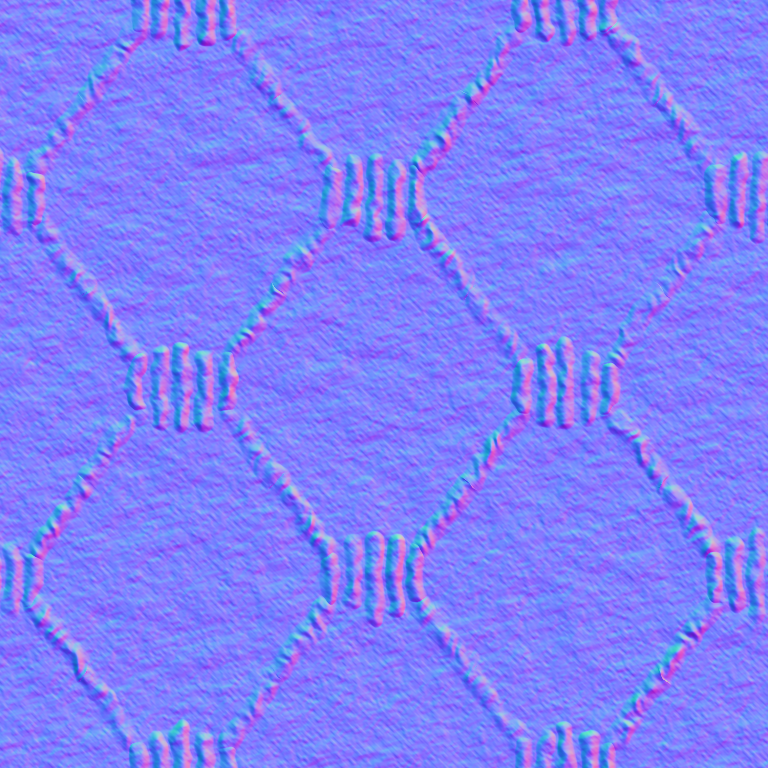
This texture map is drawn by a Shadertoy shader. Its source:

```glsl
// Normal map of felted cloth with a smocked diamond net: clusters of raised ribs
// joined by lumpy twisted cords. A height field is built from domes and noise,
// then its slope is packed into colour as a tangent-space normal (green is up).

#define PERIOD 0.5                        // lattice repeat, both axes
#define KNOT_ORIGIN vec2(0.237, 0.497)    // centre of one rib cluster
#define RIB_SPACING 0.0285
#define RIB_RADIUS 0.0125
#define RIB_HEIGHT 0.0076
#define CORD_START vec2(0.061, 0.036)     // cord end, relative to its knot
#define CORD_RADIUS 0.0165
#define CORD_HEIGHT 0.0085
#define FELT_STRENGTH 1.0
#define WOBBLE 0.008

float hash(vec2 p) {
    vec3 q = fract(p.xyx * 0.1031);
    q += dot(q, q.yzx + 33.33);
    return fract((q.x + q.y) * q.z);
}

float noise(vec2 p) {
    vec2 i = floor(p), f = p - i;
    f = f * f * f * (f * (f * 6.0 - 15.0) + 10.0);
    return mix(mix(hash(i), hash(i + vec2(1, 0)), f.x),
               mix(hash(i + vec2(0, 1)), hash(i + vec2(1, 1)), f.x), f.y);
}

// Rounded bump: 1 at the centre, fading smoothly to 0 at the radius.
float dome(float d, float radius) {
    float t = clamp(d / radius, 0.0, 1.0);
    return (1.0 - t * t) * (1.0 - t * t);
}

float segmentDistance(vec2 p, vec2 a, vec2 b) {
    vec2 ab = b - a;
    return length(p - a - ab * clamp(dot(p - a, ab) / dot(ab, ab), 0.0, 1.0));
}

// Matted fibres: soft slanted wrinkles, finer crumples and diagonal hairs.
float felt(vec2 uv) {
    vec2 slanted = mat2(0.97, -0.24, 0.24, 0.97) * uv + 7.0;
    float h = 0.0034 * noise(slanted * vec2(22, 38));
    h += 0.0018 * noise(slanted * vec2(65, 105) + 31.0);
    h += 0.0008 * noise(slanted * vec2(170, 230) + 57.0);
    vec2 diagonal = vec2(uv.x + uv.y, uv.x - uv.y) + 3.0;
    h += 0.0006 * noise(diagonal * vec2(210, 80));
    return h * FELT_STRENGTH;
}

// Five upright ribs, the middle one longest, each shifted a little.
float ribs(vec2 p, vec2 id) {
    float h = 0.0;
    for (int i = -2; i <= 2; i++) {
        float k = float(i);
        vec2 seed = id * 8.0 + vec2(k + 40.0, 90.0);
        vec2 shift = vec2(0.004, 0.014) * (vec2(hash(seed), hash(seed + 200.0)) - 0.5);
        float halfLength = 0.049 - 0.010 * abs(k) + 0.006 * (hash(seed + 400.0) - 0.5);
        vec2 tip = vec2(0.0, halfLength);
        float d = segmentDistance(p - shift - vec2(k * RIB_SPACING, 0.0), -tip, tip);
        h = max(h, dome(d, RIB_RADIUS) * (0.75 + 0.4 * hash(seed + 600.0)));
    }
    return h;
}

// Cords to the four neighbouring knots, folded into one quadrant.
float cords(vec2 p, vec2 uv) {
    vec2 q = abs(p);
    vec2 finish = vec2(PERIOD * 0.5) - CORD_START;
    vec2 along = normalize(finish - CORD_START);
    vec2 fromMiddle = q - PERIOD * 0.25;
    float t = dot(fromMiddle, along);
    float side = fromMiddle.x * along.y - fromMiddle.y * along.x;
    float twist = sin(t * 290.0 + side * 120.0 + 6.0 * noise(uv * 38.0));
    float fade = mix(0.45, 1.1, noise(uv * 7.0 + 13.0));
    float body = dome(segmentDistance(q, CORD_START, finish), CORD_RADIUS);
    return body * fade * (0.72 + 0.2 * twist);
}

float heightAt(vec2 uv) {
    // Hand-made irregularity of the stitching.
    vec2 bend = vec2(noise(uv * 24.0 + 5.0), noise(uv * 24.0 + 71.0)) - 0.5;
    vec2 crimp = vec2(noise(uv * 75.0 + 9.0), noise(uv * 75.0 + 83.0)) - 0.5;
    vec2 q = uv + WOBBLE * (bend + 0.7 * crimp) - KNOT_ORIGIN;

    // Nearest knot of the centred lattice; cells are diamonds.
    vec2 cornerId = floor(q / PERIOD + 0.5), middleId = floor(q / PERIOD) + 0.5;
    vec2 corner = q - PERIOD * cornerId, middle = q - PERIOD * middleId;
    bool atCorner = dot(abs(corner), vec2(1)) < dot(abs(middle), vec2(1));
    vec2 p = atCorner ? corner : middle;
    vec2 id = atCorner ? cornerId : middleId;

    float lumps = 0.55 + 0.9 * noise(uv * 78.0 + 21.0);
    float ribHeight = RIB_HEIGHT * ribs(p, id) * mix(1.0, lumps, 0.6);
    float cordHeight = CORD_HEIGHT * cords(p, uv) * lumps;
    return felt(uv) + max(ribHeight, cordHeight);
}

void mainImage(out vec4 fragColor, in vec2 fragCoord) {
    vec2 uv = fragCoord / iResolution.y;
    vec2 e = vec2(max(0.0009, 0.5 / iResolution.y), 0.0);
    vec2 slope = vec2(heightAt(uv + e.xy) - heightAt(uv - e.xy),
                      heightAt(uv + e.yx) - heightAt(uv - e.yx)) / (2.0 * e.x);
    vec3 normal = normalize(vec3(-slope, 1.0));
    fragColor = vec4(0.5 + 0.5 * normal, 1.0);
}
```
